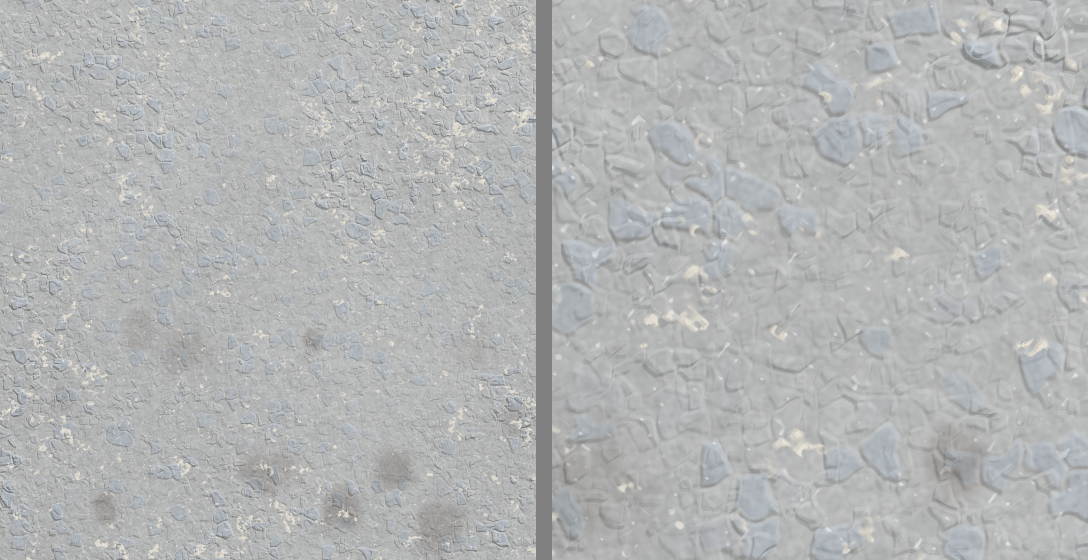
Left, the full canvas; right, a detail of the centre.
A Shadertoy shader for this texture:

```glsl
// Worn grey asphalt: chipped stones in low relief, pale grit in the pits, brown stains.

float hash(vec2 p) {
    return fract(sin(dot(p, vec2(127.1, 311.7))) * 43758.5453);
}

float noise(vec2 p) {
    vec2 i = floor(p), f = fract(p);
    f = f * f * (3.0 - 2.0 * f);
    return mix(mix(hash(i), hash(i + vec2(1, 0)), f.x),
               mix(hash(i + vec2(0, 1)), hash(i + vec2(1, 1)), f.x), f.y);
}

float fbm(vec2 p) {
    float sum = 0.0, amp = 0.53;
    for (int i = 0; i < 4; i++) {
        sum += amp * noise(p);
        p = mat2(1.6, 1.2, -1.2, 1.6) * p + 7.3;
        amp *= 0.5;
    }
    return sum;
}

// Cellular stones: x is the plateau height, y a random value per stone
vec2 stones(vec2 p) {
    vec2 cell = floor(p), nearest = cell;
    float d1 = 9.0, d2 = 9.0;
    for (int y = -1; y <= 1; y++)
    for (int x = -1; x <= 1; x++) {
        vec2 c = cell + vec2(x, y);
        vec2 centre = c + 0.1 + 0.8 * vec2(hash(c), hash(c + 41.7));
        float d = length(p - centre);
        if (d < d1) { d2 = d1; d1 = d; nearest = c; }
        else d2 = min(d2, d);
    }
    float id = hash(nearest + 13.1);
    return vec2(smoothstep(0.0, 0.22, d2 - d1) * id * id * id, id);
}

// Ragged stone edges at three sizes
float relief(vec2 p) {
    p += 0.010 * (vec2(noise(p * 75.0), noise(p * 75.0 + 31.0)) - 0.5);
    return stones(p * 42.0).x
         + 0.75 * stones(p * 71.0 + 5.0).x
         + 0.45 * stones(p * 120.0 + 9.0).x
         + 0.5 * fbm(p * 60.0);
}

// Soft blotches scattered over the lower half
float stains(vec2 p, float aspect) {
    float stain = 0.0;
    vec2 ragged = p + 0.05 * (vec2(fbm(p * 18.0), fbm(p * 18.0 + 50.0)) - 0.5);
    for (int i = 0; i < 11; i++) {
        float k = float(i);
        vec2 centre = vec2(aspect * fract(0.64 + k * 0.618), 0.06 + 0.46 * hash(vec2(k, 3.0)));
        float radius = mix(0.025, 0.065, hash(vec2(k, 8.0)));
        float strength = mix(0.35, 1.0, hash(vec2(k, 5.0)));
        float blot = 1.0 - smoothstep(0.35, 1.1, length(ragged - centre) / radius);
        stain = max(stain, strength * blot);
    }
    return stain * mix(0.6, 1.0, noise(p * 70.0));
}

void mainImage(out vec4 fragColor, in vec2 fragCoord) {
    vec2 p = fragCoord / iResolution.y;
    vec2 turned = mat2(0.8, 0.6, -0.6, 0.8) * p;
    float rough = smoothstep(0.3, 0.7, fbm(p * 4.5 + 2.0) + 0.12 * (p.y - 0.5));

    // Tarred ground with broad tone changes
    vec3 color = vec3(0.714, 0.717, 0.718);
    color += 0.05 * (fbm(turned * 5.0) - 0.5) + 0.02 * (p.y - 0.5);
    color += 0.07 * (fbm(turned * 90.0) - 0.5);

    // Some stones have a cool, bluish face
    vec2 chip = stones(p * 42.0 + 0.42 * (vec2(noise(p * 75.0), noise(p * 75.0 + 31.0)) - 0.5));
    color += vec3(-0.03, -0.008, 0.012) * smoothstep(0.3, 0.7, chip.x);

    // Light from the upper right, dark cracks on the far side
    float slope = relief(p) - relief(p + 0.0028 * vec2(0.5, 0.86));
    float lit = slope > 0.0 ? 0.13 * min(slope, 0.6) : 0.27 * max(slope, -0.85);
    color += lit * mix(0.55, 1.1, rough);

    // Oily brown stains
    color *= mix(vec3(1.0), vec3(0.83, 0.81, 0.79), stains(p, iResolution.x / iResolution.y));

    // Pale grit gathered in pits, mostly where the surface is rough
    float pit = 0.7 * noise(turned * 48.0) + 0.3 * noise(turned * 125.0 + 17.0);
    float grit = smoothstep(0.69, 0.76, pit + 0.14 * (rough - 0.6));
    grit *= smoothstep(0.35, 0.65, noise(turned * 270.0));
    vec3 sand = mix(vec3(0.80, 0.78, 0.74), vec3(0.92, 0.90, 0.85), hash(floor(turned * 270.0)));
    color = mix(color, sand, 0.9 * grit);

    // Fine mineral grain and rare bright flecks
    color += 0.055 * (noise(turned * 330.0 + 3.0) - 0.5);
    color += 0.12 * smoothstep(0.86, 0.97, noise(turned * 210.0 + 60.0));

    fragColor = vec4(clamp(color, 0.0, 1.0), 1.0);
}
```
